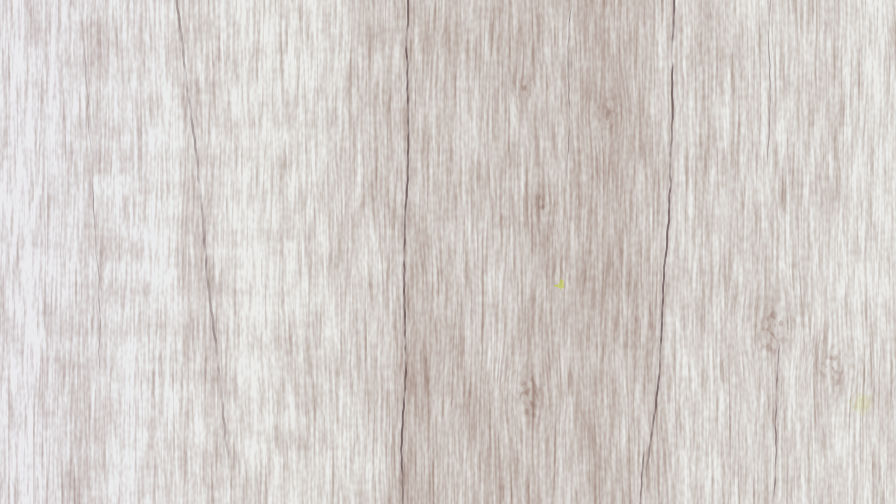
This texture is drawn by a Shadertoy shader. Its source:

```glsl
const vec3 PALE_WOOD = vec3(0.91, 0.91, 0.90);
const vec3 BROWN_WOOD = vec3(0.72, 0.66, 0.63);
const vec3 CRACK_COLOR = vec3(0.43, 0.36, 0.36);
const vec3 MOSS_COLOR = vec3(0.77, 0.80, 0.36);

// Knot centres (xy) and radii (z)
const int KNOT_COUNT = 6;
const vec3 KNOTS[KNOT_COUNT] = vec3[KNOT_COUNT](
    vec3(1.535, 0.345, 0.042), vec3(1.655, 0.270, 0.034),
    vec3(1.202, 0.775, 0.026), vec3(1.050, 0.215, 0.036),
    vec3(1.077, 0.593, 0.020), vec3(1.047, 0.826, 0.018));

vec2 gradientAt(vec2 cell) {
    vec3 h = fract(cell.xyx * vec3(0.1031, 0.1030, 0.0973));
    h += dot(h, h.yzx + 33.33);
    float angle = 6.2832 * fract((h.x + h.y) * h.z);
    return vec2(cos(angle), sin(angle));
}

float gradientNoise(vec2 p) {
    vec2 i = floor(p), f = p - i;
    vec2 u = f * f * f * (f * (f * 6.0 - 15.0) + 10.0);
    vec2 e = vec2(0.0, 1.0);
    float a = dot(gradientAt(i), f);
    float b = dot(gradientAt(i + e.yx), f - e.yx);
    float c = dot(gradientAt(i + e.xy), f - e.xy);
    float d = dot(gradientAt(i + e.yy), f - e.yy);
    return mix(mix(a, b, u.x), mix(c, d, u.x), u.y);
}

float band(float x, float start, float end, float soft) {
    return smoothstep(start - soft, start + soft, x)
         * (1.0 - smoothstep(end - soft, end + soft, x));
}

// Wandering line from bottom to top, with broken width and tapered ends
float crack(vec2 p, vec2 bottom, vec2 top, float bow, float width, float soft) {
    float s = (p.y - bottom.y) / (top.y - bottom.y);
    float wander = 0.007 * gradientNoise(vec2(top.x * 40.0, p.y * 6.0))
                 + 0.003 * gradientNoise(vec2(top.x * 70.0, p.y * 35.0));
    float center = mix(bottom.x, top.x, s) + bow * 4.0 * s * (1.0 - s) + wander;
    float breaks = 0.75 + 1.0 * gradientNoise(vec2(top.x * 90.0, p.y * 11.0))
                 + 0.8 * gradientNoise(vec2(top.x * 50.0, p.y * 47.0));
    float line = 1.0 - smoothstep(width - soft, width + soft, abs(p.x - center));
    return line * clamp(breaks, 0.0, 1.0) * band(s, 0.0, 1.0, 0.06);
}

// Pushes the grain sideways around a knot
float knotBend(vec2 p, vec3 knot) {
    vec2 d = (p - knot.xy) / (knot.z * vec2(1.4, 2.0));
    return -0.35 * (p.x - knot.x) * exp(-dot(d, d));
}

// Ragged dark flecks inside a soft stain
float knotStain(vec2 p, vec3 knot) {
    vec2 d = (p - knot.xy) / (knot.z * vec2(0.8, 1.1));
    float flecks = smoothstep(0.0, 0.3, gradientNoise(p * vec2(100.0, 60.0)));
    return exp(-dot(d, d)) * (0.2 + 0.8 * flecks);
}

float plankTone(vec2 p) {
    float x = p.x + 0.06 * gradientNoise(p * vec2(3.0, 1.5));
    float tone = 0.83 - 0.42 * band(x, 0.72, 1.33, 0.11);
    tone -= 0.14 * smoothstep(1.30, 1.42, x) * (1.0 - smoothstep(1.6, 1.75, x));
    float streak = (x - mix(0.46, 0.345, p.y)) / 0.035;
    return tone - 0.20 * exp(-streak * streak);
}

// Staggered fibres, so that neighbouring strands do not end in a row
float fibres(vec2 p, vec2 density, float seed) {
    float stagger = 0.12 * gradientNoise(vec2(p.x * 55.0, seed));
    return gradientNoise((p + vec2(0.0, stagger)) * density + seed);
}

// Stretched noise layers, from wide bands to hair-fine fibres
float grain(vec2 p) {
    float layers = 0.30 * gradientNoise(p * vec2(9.0, 0.9))
                 + 0.24 * fibres(p, vec2(36.0, 1.6), 7.3)
                 + 0.34 * fibres(p, vec2(118.0, 7.0), 19.1)
                 + 0.52 * fibres(p, vec2(190.0, 14.0), 41.7)
                 + 0.30 * gradientNoise(p * vec2(170.0, 75.0));
    float pores = smoothstep(0.20, 0.38, fibres(p, vec2(165.0, 9.0), 63.2));
    float fissures = smoothstep(0.30, 0.46, fibres(p, vec2(115.0, 3.5), 88.4));
    return layers - 0.26 * pores - 0.26 * fissures;
}

float speck(vec2 p, vec2 center, float radius, float soft) {
    float r = length(p - center) + 0.016 * gradientNoise(p * 110.0);
    return 1.0 - smoothstep(radius - soft, radius + soft, r);
}

void mainImage(out vec4 fragColor, in vec2 fragCoord) {
    vec2 p = fragCoord / iResolution.y;
    float soft = max(0.6 / iResolution.y, 0.0012);

    // Knots bend and darken the grain
    vec2 q = p + vec2(0.012 * gradientNoise(p * vec2(2.5, 1.8)), 0.0);
    float stain = 0.0;
    for (int i = 0; i < KNOT_COUNT; i++) {
        q.x += knotBend(p, KNOTS[i]);
        stain += knotStain(p, KNOTS[i]);
    }

    // Wood tone with cross ripples on the pale side
    float ripple = gradientNoise(p * vec2(7.0, 27.0)) * band(p.x, 0.08, 0.65, 0.08);
    float mottle = gradientNoise(p * vec2(11.0, 6.0)) + 0.6 * gradientNoise(p * vec2(38.0, 22.0));
    float tone = plankTone(p) + grain(q) + 0.20 * ripple + 0.17 * mottle - 0.70 * stain;
    vec3 color = mix(BROWN_WOOD, PALE_WOOD, clamp(tone, -0.5, 1.08));
    color += vec3(-0.005, -0.008, 0.012) * (1.0 - smoothstep(0.0, 0.6, p.x));

    // Long splits and short hairline cracks
    float split = 0.90 * crack(p, vec2(0.797, -0.1), vec2(0.811, 1.1), 0.0, 0.0019, soft);
    split += 0.85 * crack(p, vec2(1.285, 0.09), vec2(1.337, 1.1), 0.018, 0.0019, soft);
    split += 0.70 * crack(p, vec2(1.264, -0.1), vec2(1.275, 0.10), 0.0, 0.0014, soft);
    split += 0.45 * crack(p, vec2(0.450, 0.10), vec2(0.338, 1.1), 0.004, 0.0024, soft);
    split += 0.40 * crack(p, vec2(0.200, 0.25), vec2(0.165, 0.95), 0.004, 0.0011, soft);
    split += 0.65 * crack(p, vec2(1.535, 0.02), vec2(1.545, 0.31), 0.0, 0.0014, soft);
    split += 0.45 * crack(p, vec2(1.125, 0.65), vec2(1.133, 1.1), 0.0, 0.0011, soft);
    split += 0.45 * crack(p, vec2(1.525, 0.68), vec2(1.532, 1.1), 0.0, 0.0011, soft);
    color = mix(color, CRACK_COLOR, clamp(split, 0.0, 0.9));

    // Traces of moss
    float moss = 0.7 * speck(p, vec2(1.112, 0.437), 0.006, soft)
               + 0.2 * speck(p, vec2(1.710, 0.200), 0.018, 0.012);
    fragColor = vec4(mix(color, MOSS_COLOR, moss), 1.0);
}
```
